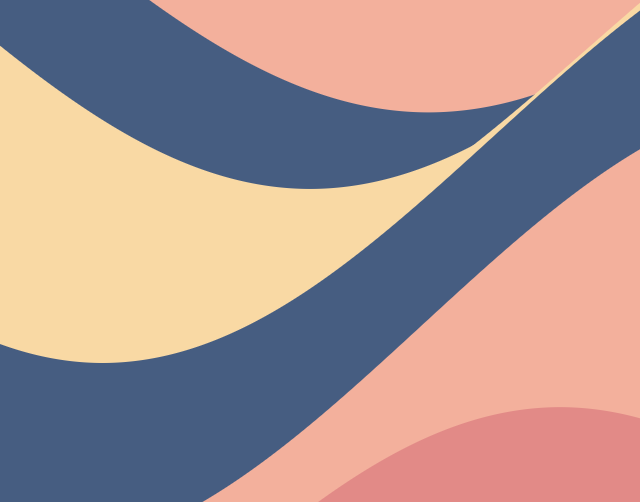
A WebGL 1 fragment shader for this background:

```glsl
precision highp float;

#define BLUE vec3(0.273, 0.364, 0.506)
#define SALMON vec3(0.953, 0.690, 0.612)
#define CREAM vec3(0.976, 0.851, 0.643)
#define ROSE vec3(0.886, 0.541, 0.529)
#define FREQUENCY 2.573

uniform vec2 u_resolution;

// Smooth coverage of the area under a sine wave that rises through mid
float below(vec2 p, vec2 mid, float amplitude) {
  float phase = FREQUENCY * (p.x - mid.x);
  float height = mid.y + amplitude * sin(phase);
  float slope = amplitude * FREQUENCY * cos(phase) * u_resolution.y / u_resolution.x;
  float pixels = (height - p.y) * u_resolution.y / sqrt(1.0 + slope * slope);
  return clamp(pixels + 0.5, 0.0, 1.0);
}

void main() {
  vec2 p = gl_FragCoord.xy / u_resolution;

  // Upper hills, painted from back to front
  vec3 color = SALMON;
  color = mix(color, BLUE, below(p, vec2(1.2798, 1.1716), 0.3955));
  color = mix(color, CREAM, below(p, vec2(1.0949, 1.0425), 0.4189));

  // Thin cream ribbon along the diagonal
  color = mix(color, CREAM, below(p, vec2(0.918, 0.9035), 0.4345));

  // Lower hills
  color = mix(color, BLUE, below(p, vec2(0.7707, 0.7280), 0.4511));
  color = mix(color, SALMON, below(p, vec2(0.6595, 0.3524), 0.4560));
  color = mix(color, ROSE, below(p, vec2(0.2645, -0.2438), 0.4328));

  gl_FragColor = vec4(color, 1.0);
}
```
